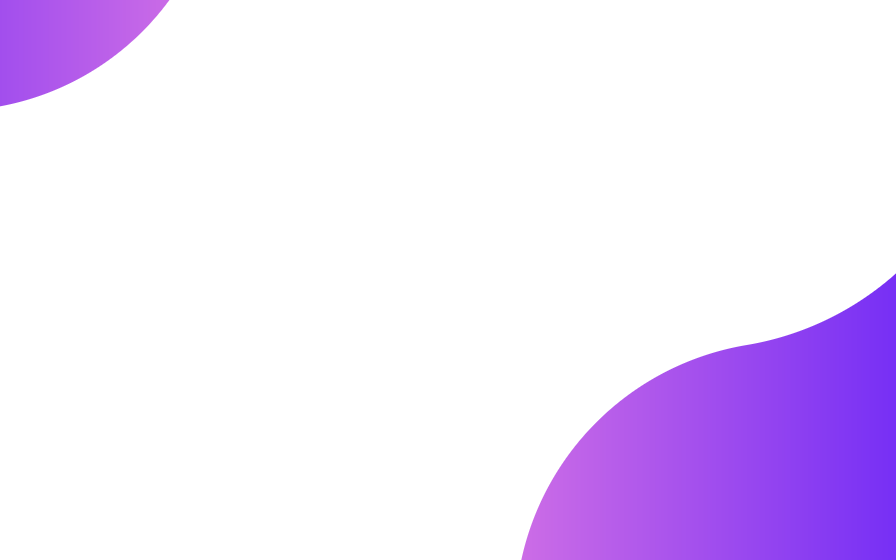
This background is drawn by a Shadertoy shader. Its source:

```glsl
// Two smooth violet-to-pink blobs in opposite corners of a white canvas.
// The upper left blob is one disc; the lower right one joins a convex arc to a
// tangent concave arc. Each is filled with a horizontal gradient.

const vec3 WHITE = vec3(1.0);
const vec3 VIOLET = vec3(0.465, 0.185, 0.960);
const vec3 PINK = vec3(0.800, 0.425, 0.903);

float discDistance(vec2 p, vec2 center, float radius) {
    return length(p - center) - radius;
}

// Inside the hill disc on one side of the line between the centers,
// outside the tangent hollow disc on the other side.
float waveDistance(vec2 p, vec2 hill, float hillRadius, vec2 hollow) {
    vec2 axis = hill - hollow;
    vec2 q = p - hollow;
    float hollowRadius = length(axis) - hillRadius;
    float side = axis.x * q.y - axis.y * q.x;
    return side > 0.0 ? -discDistance(p, hollow, hollowRadius)
                      : discDistance(p, hill, hillRadius);
}

// Blend from violet to pink between two x positions.
vec3 blobColor(float x, float violetX, float pinkX) {
    return mix(VIOLET, PINK, clamp((x - violetX) / (pinkX - violetX), 0.0, 1.0));
}

float coverage(float dist, float pixel) {
    return clamp(0.5 - dist / pixel, 0.0, 1.0);
}

void mainImage(out vec4 fragColor, in vec2 fragCoord) {
    // One unit is the canvas height
    float pixel = 1.0 / iResolution.y;
    vec2 p = fragCoord * pixel;

    float cornerDisc = discDistance(p, vec2(-0.0875, 1.2854), 0.4833);
    float wave = waveDistance(p, vec2(1.4146, -0.1042), 0.4948, vec2(1.2458, 0.9083));

    vec3 color = WHITE;
    color = mix(color, blobColor(p.x, -0.33, 0.32), coverage(cornerDisc, pixel));
    color = mix(color, blobColor(p.x, 1.60, 0.93), coverage(wave, pixel));
    fragColor = vec4(color, 1.0);
}
```
